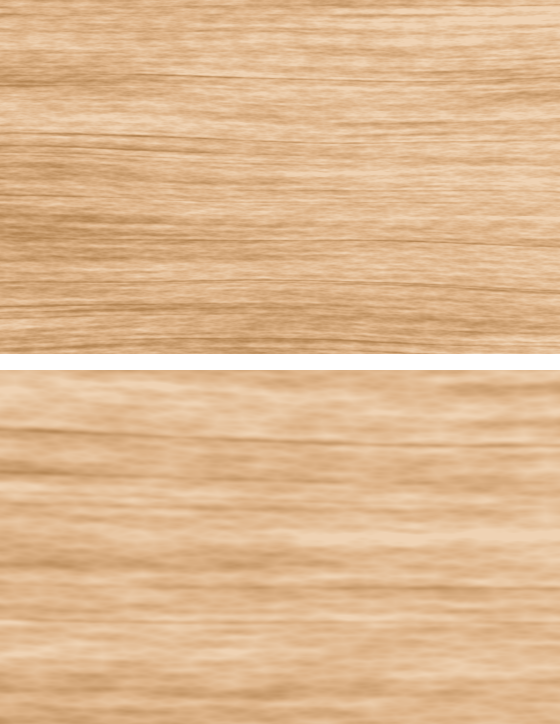
Top, the full canvas; bottom, a detail of the centre.
A Shadertoy shader for this texture:

```glsl
#define DARK vec3(0.75, 0.57, 0.38)
#define MID vec3(0.871, 0.704, 0.535)
#define LIGHT vec3(0.925, 0.805, 0.675)
#define CONTRAST 0.97
#define BRIGHTNESS 0.21
#define RING_COUNT 62.0
#define RING_DEPTH 2.5
#define PORE_SCALE vec2(48.0, 165.0)
#define PORE_DEPTH 1.0
#define LIGHT_TILT 0.6

const float TAU = 6.2831853;

float hash(vec2 p) {
    vec3 q = fract(p.xyx * vec3(0.1031, 0.1030, 0.0973));
    q += dot(q, q.yzx + 33.33);
    return fract((q.x + q.y) * q.z);
}

// Layered sines along one row, with random phases per row
float rowWave(float x, float row, float seed) {
    float a = TAU * hash(vec2(row, seed));
    float b = TAU * hash(vec2(row, seed + 7.0));
    return 0.5 * (sin(x + a) + sin(2.3 * x + b));
}

// Long streaks: neighbouring rows blended smoothly
float streaks(vec2 p, vec2 scale, float seed) {
    p *= scale;
    float row = floor(p.y);
    float blend = smoothstep(0.0, 1.0, p.y - row);
    return mix(rowWave(p.x, row, seed), rowWave(p.x, row + 1.0, seed), blend);
}

// Cellular noise: distance to the nearest scattered point
float cellular(vec2 p) {
    vec2 cell = floor(p);
    float nearest = 4.0;
    for (int j = -1; j <= 1; j++) {
        for (int i = -1; i <= 1; i++) {
            vec2 c = cell + vec2(i, j);
            vec2 d = c + vec2(hash(c), hash(c + 51.7)) - p;
            nearest = min(nearest, dot(d, d));
        }
    }
    return sqrt(nearest);
}

// Thin dark growth rings, shaded below and with a pale rim above
float rings(vec2 p) {
    float base = floor(p.y * RING_COUNT);
    float shade = 0.0;
    for (int i = -1; i <= 1; i++) {
        float row = base + float(i);
        float strength = pow(hash(vec2(row, 3.0)), 1.8);
        float phase = TAU * hash(vec2(row, 5.0));
        float y = (row + hash(vec2(row, 9.0))) / RING_COUNT;
        y += 0.0018 * sin(2.6 * p.x + phase);
        float d = p.y - y;
        float line = exp(-d * d / 0.000006);
        float rim = exp(-pow((d - 0.006) / 0.003, 2.0));
        float below = exp(min(d, 0.0) / 0.005) * smoothstep(0.002, -0.002, d);
        float fade = 0.6 + 0.4 * sin(2.1 * p.x + 2.0 * phase);
        shade += strength * fade * (0.75 * line + 0.3 * below - 0.25 * rim);
    }
    return shade;
}

// Gentle bending of the grain
vec2 bend(vec2 p) {
    float lift = 0.012 * sin(1.9 * p.x + 3.0 * p.y + 3.6);
    lift += 0.006 * sin(4.3 * p.x - 7.0 * p.y + 2.0);
    lift += 0.001 * sin(11.0 * p.x + 17.0 * p.y);
    return vec2(p.x, p.y + lift);
}

void mainImage(out vec4 fragColor, in vec2 fragCoord) {
    vec2 uv = fragCoord / iResolution.xy;
    vec2 p = bend(fragCoord / iResolution.y);

    // Grain from broad bands down to fine fibres
    float tone = BRIGHTNESS + LIGHT_TILT * (uv.x + uv.y - 1.0);
    tone += 1.10 * streaks(p, vec2(0.8, 9.0), 11.0);
    tone += 0.60 * streaks(p, vec2(1.2, 38.0), 23.0);
    tone += 0.95 * streaks(p, vec2(1.8, 90.0), 37.0);
    tone += 0.75 * streaks(p, vec2(5.0, 150.0), 41.0);
    tone += 0.70 * streaks(p, vec2(31.0, 160.0), 59.0);
    tone -= RING_DEPTH * rings(p);

    // Short pores
    tone += PORE_DEPTH * (cellular(p * PORE_SCALE) - 0.47);

    // Wood colours
    tone *= CONTRAST;
    vec3 color = mix(MID, DARK, clamp(-tone / 2.0, 0.0, 1.3));
    color = mix(color, LIGHT, clamp(tone / 1.6, 0.0, 1.2));
    fragColor = vec4(color, 1.0);
}
```
